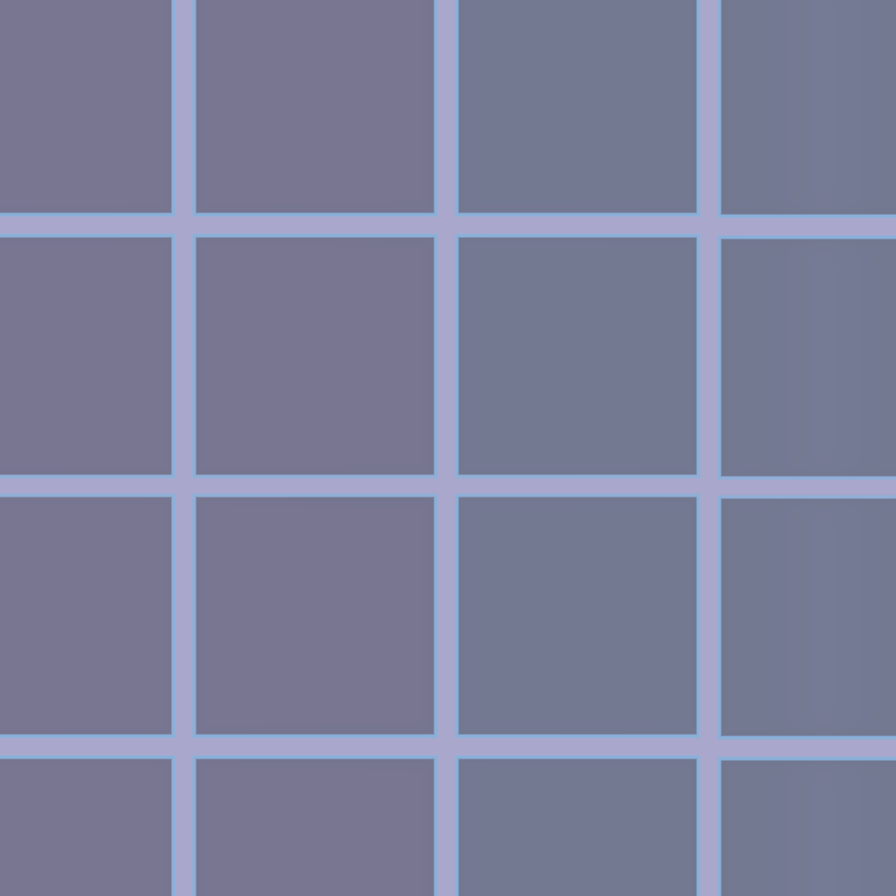
This pattern is drawn by a WebGL 1 fragment shader. Its source:

```glsl
precision highp float;
// Muted slate panels divided by a lavender grid with thin sky-blue rims.
// Distances to repeated vertical and horizontal bars are joined into one
// shape, whose edge is then painted in layers: shadow, rim and core.

uniform vec2 u_resolution;

// Grid layout, as fractions of the canvas
const vec2 PITCH = vec2(0.2930, 0.2910);
const vec2 FIRST_BAR = vec2(0.2051, 0.1667);
const float BAR_WIDTH = 0.0275;
const float THIN_BAR_WIDTH = 0.0250;
const float RIM_WIDTH = 0.0040;
const float EDGE_SOFTNESS = 0.0013;
const float LAST_COLUMN_DROP = 0.0017;

// Edge shading
const float SHADOW_DEPTH = 0.03;
const float SHADOW_REACH = 0.004;
const float THIN_RIM_STRENGTH = 0.8;

// Panel tint
const float TINT_STEP = 0.75;
const float SHEEN_CENTER = 0.92;
const float SHEEN_RADIUS = 0.035;
const float SHEEN_STRENGTH = 0.006;

const vec3 WARM_PANEL = vec3(0.471, 0.463, 0.570);
const vec3 COOL_PANEL = vec3(0.455, 0.475, 0.574);
const vec3 BAR_COLOR = vec3(0.663, 0.660, 0.800);
const vec3 RIM_COLOR = vec3(0.540, 0.690, 0.850);

// Coverage of the region where the signed distance is negative
float coverage(float dist, float softness) {
  return 1.0 - smoothstep(-softness, softness, dist);
}

// Cool tint grows from left to right, mostly in one step at the middle bar
vec3 panelColor(float x, float column) {
  float coolness = TINT_STEP * step(2.0, column) + (1.0 - TINT_STEP) * x;
  float offset = (x - SHEEN_CENTER) / SHEEN_RADIUS;
  return mix(WARM_PANEL, COOL_PANEL, coolness)
       + SHEEN_STRENGTH * exp(-offset * offset);
}

void main() {
  vec2 uv = gl_FragCoord.xy / u_resolution;
  float pixel = 1.0 / min(u_resolution.x, u_resolution.y);
  float softness = max(EDGE_SOFTNESS, 0.7 * pixel);

  // Columns count from zero at the left; the last one sits slightly lower
  float column = floor((uv.x - FIRST_BAR.x) / PITCH.x) + 1.0;
  vec2 p = uv;
  p.y += LAST_COLUMN_DROP * step(3.0, column);

  // Nearest bar on each axis; every second horizontal bar is thinner
  vec2 grid = (p - FIRST_BAR) / PITCH;
  vec2 nearest = floor(grid + 0.5);
  vec2 fromCenter = abs(grid - nearest) * PITCH;
  float thin = mod(nearest.y, 2.0);
  float rowWidth = mix(BAR_WIDTH, THIN_BAR_WIDTH, thin);
  vec2 toBar = fromCenter - 0.5 * vec2(BAR_WIDTH, rowWidth);
  float dist = min(toBar.x, toBar.y);

  // Panel with a faint dark seam beside the bars
  vec3 color = panelColor(uv.x, column);
  color *= 1.0 - SHADOW_DEPTH * exp(-max(dist, 0.0) / SHADOW_REACH);

  // Blue rim, gentler along the thin bars, then the lavender core
  float onThinBar = thin * step(toBar.y, toBar.x);
  float rimStrength = mix(1.0, THIN_RIM_STRENGTH, onThinBar);
  vec3 rim = mix(BAR_COLOR, RIM_COLOR, rimStrength);
  color = mix(color, rim, coverage(dist, softness));
  color = mix(color, BAR_COLOR, coverage(dist + RIM_WIDTH, softness));

  gl_FragColor = vec4(color, 1.0);
}
```
